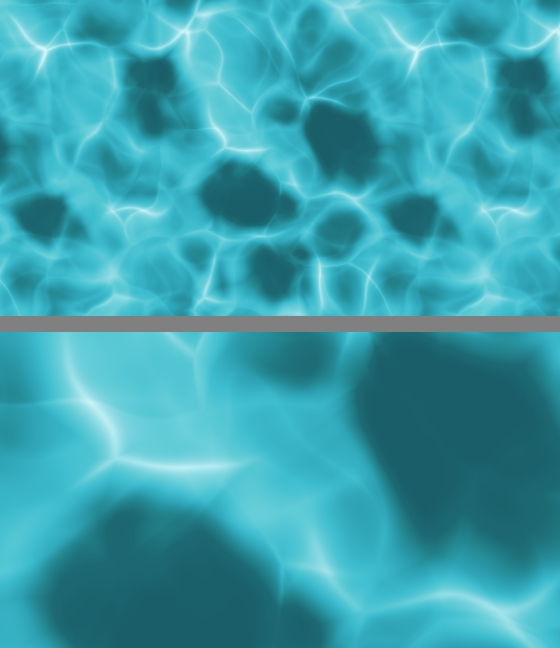
Top, the full canvas; bottom, a detail of the centre.
A Shadertoy shader for this texture:

```glsl
#define TILE 1.176          // repeat length in canvas heights
#define LARGE_CELLS 4.0     // cells across one tile
#define SMALL_CELLS 6.0
#define WARP 0.095          // bending of the cells, in tiles
#define LARGE_DEPTH 2.8     // darkness of the deep pools
#define SMALL_DEPTH 1.4
#define BROAD_LIGHT 1.9     // strength of the wide light patches
#define FILAMENT 1.9        // brightness of the thin light lines
#define HALO 0.7            // soft glow around the lines
#define FOLD 0.55           // strength of the translucent folds
#define CLOUD 0.32          // faint small cloudiness
#define BASE_LIGHT 0.62

vec2 hash2(vec2 p, float seed) {
    vec3 q = fract((p.xyx + seed * 7.31) * vec3(0.1031, 0.1030, 0.0973));
    q += dot(q, q.yzx + 33.33);
    return fract((q.xx + q.yz) * q.zy);
}

float cornerSlope(vec2 cell, vec2 corner, vec2 f, float period, float seed) {
    float angle = 6.2832 * hash2(mod(cell + corner, period), seed).x;
    return dot(vec2(cos(angle), sin(angle)), f - corner);
}

// Gradient noise that repeats after a whole number of cells
float gradientNoise(vec2 uv, float period, float seed) {
    vec2 p = uv * period;
    vec2 cell = floor(p), f = fract(p);
    vec2 u = f * f * f * (f * (f * 6.0 - 15.0) + 10.0);
    float a = cornerSlope(cell, vec2(0, 0), f, period, seed);
    float b = cornerSlope(cell, vec2(1, 0), f, period, seed);
    float c = cornerSlope(cell, vec2(0, 1), f, period, seed);
    float d = cornerSlope(cell, vec2(1, 1), f, period, seed);
    return mix(mix(a, b, u.x), mix(c, d, u.x), u.y);
}

vec2 warpField(vec2 uv, float seed) {
    vec2 wide = vec2(gradientNoise(uv, 4.0, seed), gradientNoise(uv, 4.0, seed + 1.0));
    vec2 fine = vec2(gradientNoise(uv, 9.0, seed + 2.0), gradientNoise(uv, 9.0, seed + 3.0));
    return wide + 0.4 * fine;
}

// x: nearness gap to the closest border, y: random value of the cell
vec2 cellField(vec2 uv, float period, float seed) {
    vec2 p = uv * period, cell = floor(p);
    float nearest = 9.0, second = 9.0, value = 0.0;
    for (int j = -2; j <= 2; j++)
    for (int i = -2; i <= 2; i++) {
        vec2 id = cell + vec2(i, j);
        vec2 wrapped = mod(id, period);
        vec2 site = id + 0.1 + 0.8 * hash2(wrapped, seed);
        float d = length(site - p);
        if (d < nearest) {
            second = nearest;
            nearest = d;
            value = hash2(wrapped, seed + 5.0).x;
        } else {
            second = min(second, d);
        }
    }
    return vec2(second - nearest, value);
}

// Light lines along the cell borders
float filaments(float gap) {
    float soft = sqrt(gap * gap + 0.0003);
    return FILAMENT * exp(-26.0 * soft) + HALO * exp(-7.0 * soft);
}

// Creases along the zero line of a bent noise
float fold(vec2 uv, float period, float seed) {
    float n = gradientNoise(uv, period, seed);
    return exp(-11.0 * sqrt(n * n + 0.0003)) - 0.3;
}

// Water colours from deep pool to bright light
vec3 waterColour(float light) {
    vec3 c = vec3(0.10, 0.37, 0.41);
    c = mix(c, vec3(0.11, 0.41, 0.45), smoothstep(-2.4, -1.55, light));
    c = mix(c, vec3(0.14, 0.54, 0.58), clamp((light + 1.55) / 0.69, 0.0, 1.0));
    c = mix(c, vec3(0.18, 0.64, 0.71), clamp((light + 0.86) / 0.50, 0.0, 1.0));
    c = mix(c, vec3(0.24, 0.74, 0.81), clamp((light + 0.36) / 0.60, 0.0, 1.0));
    c = mix(c, vec3(0.38, 0.80, 0.84), clamp((light - 0.24) / 0.73, 0.0, 1.0));
    c = mix(c, vec3(0.54, 0.85, 0.89), clamp((light - 0.97) / 0.78, 0.0, 1.0));
    return mix(c, vec3(0.80, 0.96, 0.97), clamp((light - 1.75) / 1.6, 0.0, 1.0));
}

void mainImage(out vec4 fragColor, in vec2 fragCoord) {
    vec2 uv = fragCoord / iResolution.y / TILE;
    vec2 bentA = uv + WARP * warpField(uv, 11.0);
    vec2 bentB = uv + WARP * warpField(uv, 23.0);

    // Two overlapping layers of bent cells
    vec2 large = cellField(bentA, LARGE_CELLS, 3.0);
    vec2 small = cellField(bentB, SMALL_CELLS, 8.0);

    // Wide patches of light and faint cloudiness
    float broad = gradientNoise(uv, 3.0, 31.0) + 0.4 * gradientNoise(uv, 7.0, 32.0);
    float cloud = gradientNoise(bentB, 16.0, 33.0) + 0.5 * gradientNoise(bentA, 32.0, 34.0);
    float light = BASE_LIGHT + BROAD_LIGHT * broad + CLOUD * cloud;

    // Dark pools, and crisp steps of tone where sheets overlap
    float pool = large.y * smoothstep(0.0, 0.58, large.x);
    light -= LARGE_DEPTH * pool + SMALL_DEPTH * small.y * smoothstep(0.0, 0.6, small.x);
    light += FOLD * (small.y - 0.5) * smoothstep(0.0, 0.07, small.x);
    light += FOLD * (fold(bentA, 5.0, 51.0) + 0.6 * fold(bentB, 8.0, 52.0));

    // Lines that fade in and out along their length, weak over pools
    float largeMask = smoothstep(-0.15, 0.35, gradientNoise(uv, 5.0, 41.0));
    float smallMask = smoothstep(0.0, 0.4, gradientNoise(uv, 6.0, 42.0)) * (1.0 - pool);
    light += largeMask * filaments(large.x) + 0.5 * smallMask * filaments(small.x);

    fragColor = vec4(waterColour(light), 1.0);
}
```
